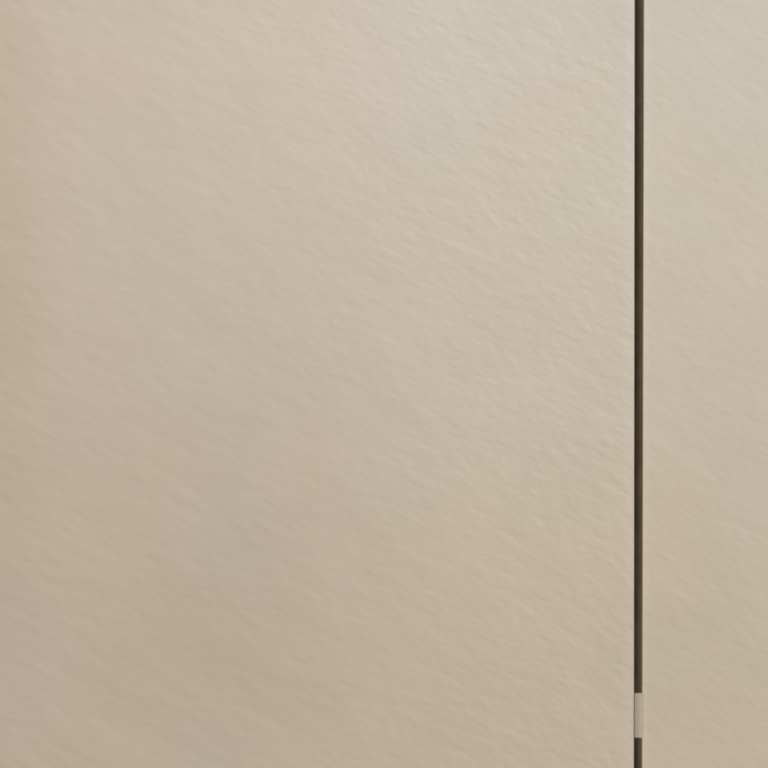
This texture is drawn by a Shadertoy shader. Its source:

```glsl
float hash(vec2 cell) {
    vec3 p = fract(vec3(cell.xyx) * 0.1031);
    p += dot(p, p.yzx + 33.33);
    return fract((p.x + p.y) * p.z);
}

float valueNoise(vec2 p) {
    vec2 cell = floor(p);
    vec2 f = fract(p);
    f = f * f * (3.0 - 2.0 * f);
    float low = mix(hash(cell), hash(cell + vec2(1.0, 0.0)), f.x);
    float high = mix(hash(cell + vec2(0.0, 1.0)), hash(cell + 1.0), f.x);
    return mix(low, high, f.y);
}

// Fractal noise centred on zero
float fbm(vec2 p, int octaves) {
    float sum = 0.0;
    float gain = 0.5;
    for (int i = 0; i < octaves; i++) {
        sum += gain * (valueNoise(p) - 0.5);
        p = mat2(1.6, 1.2, -1.2, 1.6) * p + 17.3;
        gain *= 0.55;
    }
    return sum;
}

vec2 rotate(vec2 p, float angle) {
    float c = cos(angle);
    float s = sin(angle);
    return vec2(c * p.x - s * p.y, s * p.x + c * p.y);
}

float glow(vec2 uv, vec2 centre, vec2 radius) {
    vec2 d = (uv - centre) / radius;
    return exp(-dot(d, d));
}

float band(float x, float centre, float halfWidth, float blur) {
    return 1.0 - smoothstep(halfWidth - blur, halfWidth + blur, abs(x - centre));
}

// Soft lighting across the panels
vec3 panelColour(vec2 uv) {
    vec3 lower = mix(vec3(0.715, 0.660, 0.582), vec3(0.745, 0.690, 0.605), uv.x);
    vec3 upper = mix(vec3(0.775, 0.720, 0.645), vec3(0.795, 0.760, 0.695), uv.x);
    vec3 colour = mix(lower, upper, smoothstep(-0.05, 1.05, uv.y));
    colour += vec3(0.022, 0.024, 0.028) * glow(uv, vec2(0.52, 1.0), vec2(0.3, 0.25));
    colour += vec3(0.014, 0.014, 0.012) * glow(uv, vec2(0.68, 0.5), vec2(0.22, 0.4));
    colour -= vec3(0.014, 0.016, 0.018) * glow(uv, vec2(0.3, 0.2), vec2(0.16, 0.2));
    colour -= vec3(0.020, 0.024, 0.028) * glow(uv, vec2(0.0, 0.75), vec2(0.06, 0.5));
    return colour;
}

// Slanted pressed grain, finer and crisper to the right
float surfaceRelief(vec2 uv) {
    vec2 along = rotate(uv, 0.45);
    vec2 lightStep = vec2(0.003, 0.005);
    vec2 coarseScale = vec2(34.0, 85.0);
    vec2 fineScale = vec2(95.0, 190.0);
    float coarse = fbm(along * coarseScale, 3)
                 - fbm((along + lightStep) * coarseScale, 3);
    float fine = fbm(along * fineScale, 2)
               - fbm((along + lightStep * 0.6) * fineScale, 2);
    float crisp = smoothstep(0.25, 0.75, uv.x + 0.25 * (uv.y - 0.5));
    float calmRight = 1.0 - 0.35 * smoothstep(0.82, 0.85, uv.x);
    return (coarse * mix(0.030, 0.038, crisp)
          + fine * mix(0.010, 0.036, crisp)) * calmRight;
}

void mainImage(out vec4 fragColor, in vec2 fragCoord) {
    vec2 uv = fragCoord / iResolution.xy;
    float blur = max(0.0016, 0.75 / iResolution.x);

    // Panel surface with broad mottling
    vec3 colour = panelColour(uv);
    colour += surfaceRelief(uv);
    colour += 0.020 * fbm(rotate(uv, 0.45) * vec2(12.0, 20.0), 3);
    colour += vec3(0.014, 0.0, -0.010) * fbm(uv * 7.0 + 4.0, 2);

    // Pale, cool rims beside the joint
    float jointX = mix(0.8307, 0.8325, uv.y);
    float leftRim = band(uv.x, jointX - 0.012, 0.007, 0.006);
    float rightRim = band(uv.x, jointX + 0.009, 0.004, 0.004);
    colour = mix(colour, colour + vec3(0.008, 0.010, 0.026), leftRim);
    colour += 0.012 * rightRim;

    // Dark joint, lighter towards its right wall
    float jointHalf = mix(0.0052, 0.0059, uv.y);
    float across = smoothstep(-jointHalf, jointHalf, uv.x - jointX);
    vec3 jointColour = mix(vec3(0.19, 0.16, 0.12), vec3(0.34, 0.30, 0.23), across);
    jointColour += 0.06 * fbm(uv * vec2(180.0, 70.0), 2);
    colour = mix(colour, jointColour, band(uv.x, jointX, jointHalf, blur));

    // Small spacer bridging the joint
    float spacer = band(uv.x, jointX + 0.0012, 0.0062, blur)
                 * band(uv.y, 0.0685, 0.0292, blur);
    vec3 spacerColour = mix(vec3(0.61, 0.56, 0.49), vec3(0.70, 0.65, 0.58), across);
    spacerColour += 0.04 * fbm(uv * 120.0, 2);
    colour = mix(colour, spacerColour, spacer);

    fragColor = vec4(clamp(colour, 0.0, 1.0), 1.0);
}
```
